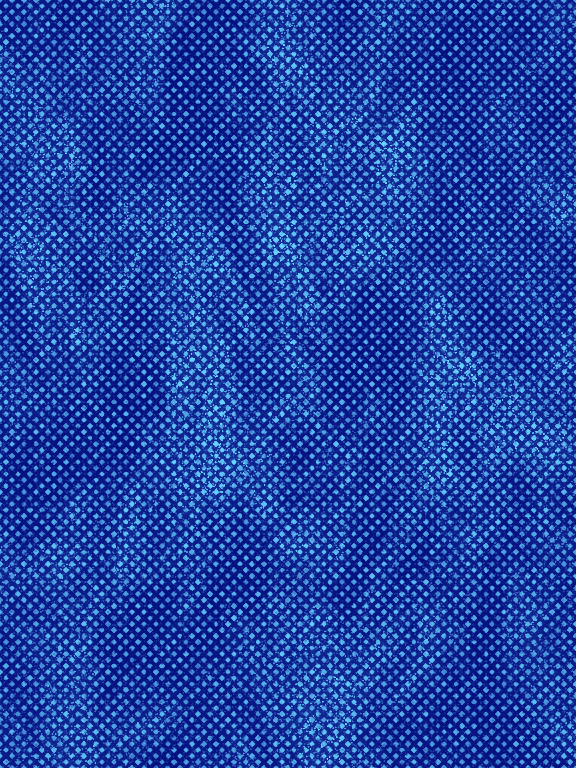
Give the GLSL for this pattern, as a Shadertoy shader.

```glsl
// Staggered rows of small pale-blue diamonds on mottled, flecked deep-blue cloth.

const vec2  REPEATS     = vec2(48.0, 64.0);   // lattice cells across and down, two diamonds each
const float SIZE        = 0.255;              // half diagonal, in cells
const float CORNER      = 0.08;               // corner rounding
const float DOT_TONE    = 0.86;
const float DOT_GAIN    = 0.16;               // brightening of diamonds where worn
const float GROUND_GAIN = 0.16;               // brightening of the ground where worn
const float FLECK_SCALE = 5.3;                // flecks per cell
const float EDGE_WOBBLE = 0.04;
const vec2  CLOUD_SCALE = vec2(13.0, 9.0);    // patches are taller than wide
const vec3  DEEP  = vec3(0.015, 0.055, 0.49);
const vec3  MID   = vec3(0.18, 0.37, 0.74);
const vec3  LIGHT = vec3(0.41, 0.84, 1.0);

float hash(vec2 p) {
    vec3 q = fract(p.xyx * vec3(0.1031, 0.1030, 0.0973));
    q += dot(q, q.yzx + 33.33);
    return fract((q.x + q.y) * q.z);
}

// Cellular flecks: one jittered disc per cell, each with its own strength.
float flecks(vec2 p, float blur) {
    vec2 cell = floor(p);
    float strongest = 0.0;
    for (int j = -1; j <= 1; j++)
    for (int i = -1; i <= 1; i++) {
        vec2 id = cell + vec2(i, j);
        vec2 center = id + vec2(hash(id), hash(id + 71.7));
        float strength = hash(id + 19.3);
        float disc = 1.0 - smoothstep(0.3, 0.5 + blur, length(p - center));
        strongest = max(strongest, disc * strength * strength * strength);
    }
    return strongest;
}

// Layered, gently warped sines giving soft worn patches from 0 to 1.
float clouds(vec2 p) {
    float sum = 0.0, weight = 0.42;
    for (int i = 0; i < 6; i++) {
        p += 0.45 * sin(p.yx * 1.1 + float(i) * 1.7);
        sum += weight * sin(p.x) * sin(p.y + 0.6);
        p = mat2(0.8, 0.6, -0.6, 0.8) * p * 1.6 + 2.3;
        weight *= 0.75;
    }
    return smoothstep(-0.55, 0.8, sum);
}

// Signed distance to a diamond with rounded corners.
float diamond(vec2 p, float size) {
    vec2 q = abs(vec2(p.x + p.y, p.x - p.y)) * 0.70711 - size * 0.70711 + CORNER;
    return length(max(q, 0.0)) + min(max(q.x, q.y), 0.0) - CORNER;
}

// Coverage of one square lattice of diamonds, with uneven size and strength.
float lattice(vec2 grid, float wobble, float pixel) {
    vec2 id = floor(grid);
    float size = SIZE * mix(0.92, 1.08, hash(id + 5.1));
    float d = diamond(fract(grid) - 0.5, size) + wobble;
    return (1.0 - smoothstep(-0.5 * pixel, 0.5 * pixel, d)) * mix(0.76, 1.0, hash(id + 43.0));
}

vec3 blueRamp(float tone) {
    vec3 color = mix(DEEP, MID, clamp(tone * 2.0, 0.0, 1.0));
    return mix(color, LIGHT, clamp(tone * 2.0 - 1.0, 0.0, 1.0));
}

void mainImage(out vec4 fragColor, in vec2 fragCoord) {
    vec2 uv = fragCoord / iResolution.xy;
    vec2 grid = uv * REPEATS;
    float pixel = REPEATS.y / iResolution.y;

    // Wear: broad patches, fading toward the border, and fine flecks
    vec2 border = abs(uv - 0.5) * 2.0;
    float fade = 1.0 - 0.3 * smoothstep(0.6, 1.3, length(border));
    float worn = clouds(uv * CLOUD_SCALE) * fade;
    float fleck = flecks(grid * FLECK_SCALE, 0.3 * pixel);
    float scuff = flecks(grid * FLECK_SCALE * 0.8 + 137.0, 0.3 * pixel);

    // Ground
    float tone = 0.015 + GROUND_GAIN * worn + fleck * mix(0.25, 1.05, worn);

    // Two equal lattices, offset by half a cell
    float wobble = (scuff - 0.2) * EDGE_WOBBLE;
    float dots = max(lattice(grid, wobble, pixel), lattice(grid + 0.5, wobble, pixel));
    tone = mix(tone, DOT_TONE + DOT_GAIN * worn - 0.25 * scuff, dots);

    fragColor = vec4(blueRamp(tone * mix(0.85, 1.0, fade)), 1.0);
}
```
